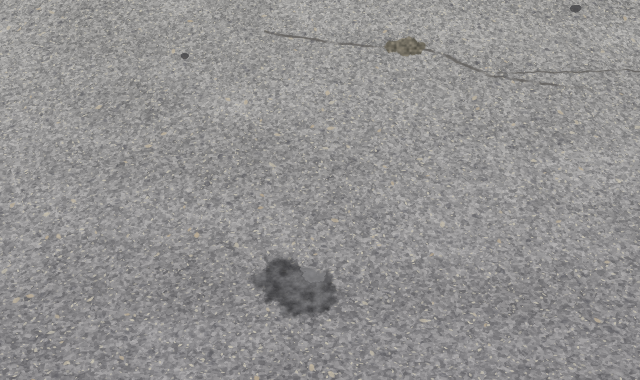
Give the GLSL for this texture, as a Shadertoy shader.

```glsl
// Worn grey asphalt seen at a slant, with pale chips, a thin crack and a dark pothole.
#define STONE_SCALE 74.0
#define GRIT_SCALE 135.0
#define STONE_CONTRAST 0.135
#define GRIT_CONTRAST 0.135
#define PERSPECTIVE 0.40
#define FLATTEN 1.35
#define NEAR_TONE vec3(0.538, 0.533, 0.542)
#define FAR_TONE vec3(0.605, 0.602, 0.596)
#define CHIP_TONE vec3(0.78, 0.76, 0.70)
#define TAN_TONE vec3(0.75, 0.68, 0.57)
#define DARK_TONE vec3(0.42, 0.42, 0.44)
#define TAR_TONE vec3(0.27, 0.27, 0.28)

const vec2 CRACK[7] = vec2[7](
    vec2(0.70, 0.917), vec2(0.82, 0.895), vec2(0.98, 0.880), vec2(1.14, 0.868),
    vec2(1.29, 0.800), vec2(1.40, 0.785), vec2(1.56, 0.763));

vec3 hash3(vec2 p) {
    vec3 h = fract(vec3(p.xyx) * vec3(0.1031, 0.1030, 0.0973));
    h += dot(h, h.yxz + 33.33);
    return fract((h.xxy + h.yzz) * h.zyx);
}

float noise(vec2 p) {
    vec2 i = floor(p), f = fract(p);
    f = f * f * (3.0 - 2.0 * f);
    return mix(mix(hash3(i).x, hash3(i + vec2(1, 0)).x, f.x),
               mix(hash3(i + vec2(0, 1)).x, hash3(i + vec2(1, 1)).x, f.x), f.y);
}

float fbm(vec2 p) {
    float sum = 0.0, gain = 0.5;
    for (int i = 0; i < 4; i++) {
        sum += gain * noise(p);
        p = p * 2.03 + 17.3;
        gain *= 0.5;
    }
    return sum / 0.9375;
}

// Random tone per cell, with softly blended cell borders.
float stones(vec2 p) {
    vec2 cell = floor(p);
    float tone = 0.0, total = 0.0;
    for (int y = -1; y <= 1; y++)
    for (int x = -1; x <= 1; x++) {
        vec2 id = cell + vec2(x, y);
        vec3 h = hash3(id + 200.0);
        vec2 d = id + h.xy - p;
        float w = exp(-14.0 * dot(d, d));
        tone += w * h.z;
        total += w;
    }
    return tone / total - 0.5;
}

// Scattered angular chips: x is the coverage, y a random value of the chip.
vec2 chips(vec2 p, float density, float rMin, float rMax, float blur) {
    vec2 cell = floor(p), best = vec2(0.0);
    for (int y = -1; y <= 1; y++)
    for (int x = -1; x <= 1; x++) {
        vec2 id = cell + vec2(x, y);
        vec3 place = hash3(id + 71.0), look = hash3(id + 433.0);
        if (place.z > density) continue;
        vec2 d = p - id - place.xy;
        float turn = 6.283 * look.x, c = cos(turn), s = sin(turn);
        d = mat2(c, -s, s, c) * d * vec2(0.8, 1.35);
        float r = max(length(d), 0.8 * (abs(d.x) + abs(d.y) * 0.9));
        float size = mix(rMin, rMax, look.y * look.y);
        float cover = 1.0 - smoothstep(size - blur, size + blur, r);
        if (cover > best.x) best = vec2(cover, look.z);
    }
    return best;
}

float segment(vec2 p, vec2 a, vec2 b) {
    vec2 d = b - a;
    return length(p - a - d * clamp(dot(p - a, d) / dot(d, d), 0.0, 1.0));
}

float blob(vec2 p, vec2 centre, vec2 radius, float rough) {
    float r = length((p - centre) / radius) + rough;
    return 1.0 - smoothstep(0.86, 1.10, r);
}

void mainImage(out vec4 fragColor, in vec2 fragCoord) {
    vec2 p = fragCoord / iResolution.y;
    float depth = 1.0 - PERSPECTIVE * p.y;
    vec2 ground = vec2((p.x - 0.84) / depth, -log(depth) / PERSPECTIVE * FLATTEN) + 3.0;
    float pixel = 0.7 / (iResolution.y * depth);

    // Broad light and mottled stone
    vec3 col = mix(NEAR_TONE, FAR_TONE, smoothstep(-0.1, 1.1, p.y));
    col += 0.11 * (fbm(ground * vec2(3.0, 6.0)) - 0.5);
    vec2 warp = 0.004 * vec2(noise(ground * 90.0), noise(ground * 90.0 + 40.0));
    float grain = STONE_CONTRAST * stones((ground + warp) * STONE_SCALE)
                + GRIT_CONTRAST * stones((ground + warp) * GRIT_SCALE);
    col += grain * vec3(1.02, 1.0, 0.96);

    // Dark stones, small pale chips and rarer tan ones
    vec2 dark = chips((ground + warp) * 38.0 + 9.0, 0.20, 0.16, 0.40, pixel * 38.0 + 0.05);
    col = mix(col, DARK_TONE + 0.5 * grain, dark.x * mix(0.25, 0.75, dark.y));
    vec2 pale = chips((ground + warp) * 56.0, 0.40, 0.12, 0.29, pixel * 56.0);
    col = mix(col, CHIP_TONE, pale.x * mix(0.40, 0.95, pale.y));
    vec2 tan_ = chips((ground + warp) * 21.0 + 5.0, 0.10, 0.10, 0.23, pixel * 21.0 + 0.02);
    col = mix(col, mix(CHIP_TONE, TAN_TONE, tan_.y), tan_.x * 0.75);

    // Wandering crack with a side branch
    vec2 bent = p + 0.014 * (vec2(fbm(p * 28.0), fbm(p * 28.0 + 50.0)) - 0.5);
    float gap = segment(bent, vec2(1.31, 0.808), vec2(1.70, 0.815)) + 0.001;
    for (int i = 0; i < 6; i++) gap = min(gap, segment(bent, CRACK[i], CRACK[i + 1]));
    float broken = smoothstep(0.25, 0.60, noise(p * 32.0 + 8.0));
    float crack = 1.0 - smoothstep(0.0008, 0.0048, gap);
    col = mix(col, vec3(0.37, 0.36, 0.35), crack * mix(0.25, 0.80, broken));

    // Clump of dry dirt in the crack, and stray dark crumbs
    float rough = 1.1 * (fbm(p * 48.0) - 0.5);
    float dirt = blob(p, vec2(1.062, 0.880), vec2(0.052, 0.022), rough);
    vec3 dirtTone = mix(vec3(0.27, 0.26, 0.22), vec3(0.56, 0.53, 0.46), noise(p * 150.0));
    col = mix(col, dirtTone, dirt * 0.85);
    float crumbs = max(blob(p, vec2(1.513, 0.978), vec2(0.015, 0.009), rough),
                       blob(p, vec2(0.487, 0.853), vec2(0.011, 0.008), rough));
    col = mix(col, TAR_TONE, crumbs * 0.8);

    // Pothole with ragged rim, narrowing downwards, and a scuffed glint
    vec2 hole = p - vec2(0.785, 0.235);
    hole.x += 0.30 * hole.y;
    hole.x *= 1.0 - 3.5 * min(hole.y, 0.0);
    float pit = blob(hole, vec2(0.0), vec2(0.095, 0.082), 1.1 * (fbm(p * 30.0 + 6.0) - 0.5));
    float relief = fbm(p * vec2(55.0, 75.0) + 3.0);
    vec3 pitTone = TAR_TONE + 0.36 * (relief - 0.28);
    float glint = blob(p, vec2(0.825, 0.275), vec2(0.030, 0.024), 2.0 * (relief - 0.5));
    pitTone = mix(pitTone, vec3(0.55, 0.55, 0.56), glint * 0.7);
    col = mix(col, pitTone, pit * 0.92);

    fragColor = vec4(clamp(col, 0.0, 1.0), 1.0);
}
```
